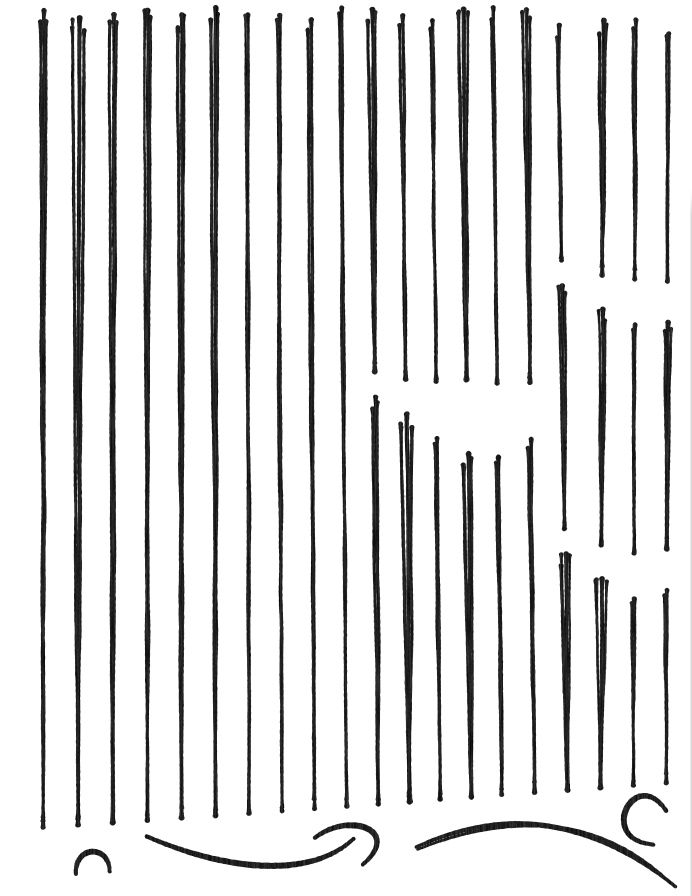
Write a Shadertoy shader that draws this pattern.

```glsl
// Hand-inked vertical pen strokes in twenty columns, broken into rows at the right, with loose curls below.
#define PAGE 768.0         // page height in drawing units
#define COLUMNS 20.0
#define PITCH 28.1         // column spacing
#define MARGIN 37.0        // foot of the first column
#define TWO_ROWS 10.0      // first column split in two
#define THREE_ROWS 16.0    // first column split in three
#define PEN 1.55           // half width of a strand
#define FAN 6.5            // widest fan of strands at a top end
#define WOBBLE 2.6         // sideways drift of a strand
#define INK 0.125
#define STREAK 0.16        // dry streaks in the ink

const float PI = 3.14159;

vec2 hash2(vec2 c) {
    vec3 q = fract(c.xyx * vec3(0.1031, 0.1030, 0.0973));
    q += dot(q, q.yzx + 33.33);
    return fract((q.xx + q.yz) * q.zy);
}

float gradDot(vec2 cell, vec2 f, vec2 corner) {
    return dot(hash2(cell + corner) * 2.0 - 1.0, f - corner);
}

float gradNoise(vec2 p) {
    vec2 i = floor(p), f = p - i;
    vec2 u = f * f * (3.0 - 2.0 * f);
    return mix(mix(gradDot(i, f, vec2(0, 0)), gradDot(i, f, vec2(1, 0)), u.x),
               mix(gradDot(i, f, vec2(0, 1)), gradDot(i, f, vec2(1, 1)), u.x), u.y);
}

// Centre line of a column, leaning a little from top to foot
float columnX(float col, float y) {
    float foot = MARGIN + PITCH * col + 8.0 * sin(PI * min(col, 14.0) / 14.0);
    float lean = col > THREE_ROWS ? -2.0 : 8.0 * smoothstep(3.0, 14.0, col);
    return foot - lean * (1.0 - y / 700.0);
}

// Middle and half height of the gap under a row
vec2 gapBelow(float col, float row, float rows) {
    bool two = rows < 2.5;
    float s = sin(PI * (two ? (col - TWO_ROWS) / 7.0 : (col - THREE_ROWS) / 4.5));
    float middle = (two ? 330.0 : 232.0 * row) + 28.0 * s;
    float jitter = 6.0 * (hash2(vec2(col, row + 40.0)).x - 0.5);
    return vec2(middle + jitter, 11.0 + (two ? 22.0 : 9.0) * s * s);
}

// Distance to one pen strand between two heights
float strand(vec2 p, float col, vec2 span, float fan, vec2 seed, float k) {
    vec2 h = hash2(seed + k * 7.3);
    float top = span.x + (k > 0.0 ? 12.0 * h.x : 0.0);
    float foot = span.y - (k > 0.0 ? 9.0 * h.y : 0.0);
    float y = clamp(p.y, top, foot);
    float t = (y - top) / (foot - top);
    float side = k < 0.5 ? 0.25 : (mod(k, 2.0) < 0.5 ? 1.0 : -1.0);
    float x = columnX(col, y) + side * fan * (0.6 + 0.4 * h.y) * pow(1.0 - t, 0.9);
    x += WOBBLE * sin(PI * t) * gradNoise(vec2(y / 120.0, seed.x * 3.7 + k * 5.3));
    x += 0.7 * gradNoise(vec2(y / 35.0, seed.x + k * 9.1));
    float width = PEN * (0.85 + 0.3 * h.x) + 0.45 * gradNoise(vec2(y / 60.0, seed.x + k));
    width *= k > 0.0 ? 0.82 : 1.0;
    width += 0.8 * exp(-min(y - top, foot - y) / 3.0);
    return length(p - vec2(x, y)) - width;
}

// All rows of one column
float column(vec2 p, float col) {
    float rows = col < TWO_ROWS ? 1.0 : (col < THREE_ROWS ? 2.0 : 3.0);
    float top = 5.0 + 13.0 * hash2(vec2(col, 3.0)).x + (rows > 2.5 ? 12.0 : 0.0);
    float d = 1e3;
    for (float row = 1.0; row <= rows; row++) {
        vec2 gap = gapBelow(col, row, rows);
        float foot = row < rows ? gap.x - gap.y : 709.0 - 2.0 * col;
        vec2 seed = vec2(col * 3.0 + row, 11.0), h = hash2(seed);
        float fan = mix(1.6, FAN, h.x * h.x);
        float strands = 2.0 + floor(h.x * 2.5);
        for (float k = 0.0; k < strands; k++)
            d = min(d, strand(p, col, vec2(top, foot), fan, seed, k));
        top = gap.x + gap.y;
    }
    return d;
}

// Cubic pen curl, fuller in the middle
float curl(vec2 p, vec2 a, vec2 b, vec2 c, vec2 e, float width) {
    float d = 1e3;
    vec2 last = a;
    for (int i = 1; i <= 24; i++) {
        float t = float(i) / 24.0, s = 1.0 - t;
        vec2 next = s*s*s*a + 3.0*s*s*t*b + 3.0*s*t*t*c + t*t*t*e;
        vec2 v = next - last, w = p - last;
        float along = clamp(dot(w, v) / dot(v, v), 0.0, 1.0);
        d = min(d, length(w - v * along) - width * (0.75 + 0.4 * sin(PI * t)));
        last = next;
    }
    return d;
}

void mainImage(out vec4 fragColor, in vec2 fragCoord) {
    float unit = PAGE / iResolution.y;
    vec2 p = vec2(fragCoord.x, iResolution.y - fragCoord.y) * unit;

    // Strokes in the nearest columns
    float d = 1e3, nearest = floor((p.x - MARGIN) / PITCH + 0.5);
    for (float i = -1.0; i <= 1.0; i++) {
        float col = nearest + i;
        if (col >= 0.0 && col < COLUMNS) d = min(d, column(p, col));
    }

    // Loose curls along the foot
    if (p.y > 660.0) {
        d = min(d, curl(p, vec2(65, 749), vec2(64, 724), vec2(94, 724), vec2(94, 747), 2.2));
        d = min(d, curl(p, vec2(126, 717), vec2(190, 745), vec2(265, 755), vec2(303, 719), 2.3));
        d = min(d, curl(p, vec2(270, 718), vec2(300, 695), vec2(345, 712), vec2(311, 741), 2.3));
        d = min(d, curl(p, vec2(357, 726), vec2(434, 691), vec2(508, 702), vec2(579, 760), 2.0));
        d = min(d, curl(p, vec2(358, 728), vec2(434, 697), vec2(512, 697), vec2(575, 757), 1.5));
        d = min(d, curl(p, vec2(571, 695), vec2(545, 655), vec2(510, 720), vec2(560, 724), 2.3));
    }

    // Rough edges, streaked ink and a faint paper edge
    d += 0.4 * gradNoise(p * 0.35);
    float ink = INK + STREAK * gradNoise(p * vec2(0.8, 0.04)) + 0.05 * gradNoise(p * 0.5);
    float fold = smoothstep(1.4, 0.0, abs(p.x - 592.5)) * smoothstep(160.0, 190.0, p.y);
    float tone = mix(1.0 - 0.16 * fold, ink, clamp(0.5 - d / unit, 0.0, 1.0));
    fragColor = vec4(vec3(tone), 1.0);
}
```
